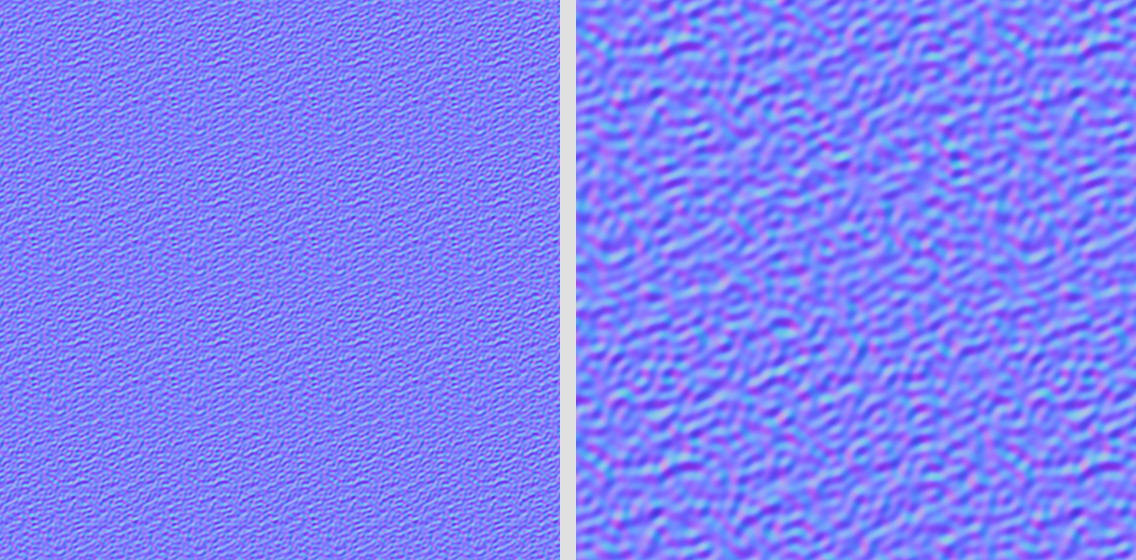
Left: the whole. Right: its middle third, enlarged.
Reproduce this texture map procedurally as a Shadertoy shader.

```glsl
// Tangent-space normal map of a fine, crinkled plaster surface that tiles.

const float TAU = 6.2831853;
const int WAVES = 160;

float hash(float n) {
    return fract(sin(n * 12.9898 + 4.137) * 4375.853);
}

// Wave direction: spread over a half turn, crowded around the main angle.
vec2 waveDirection(float share, float mainAngle, float crowding) {
    float s = share - 0.5;
    float angle = mainAngle + 0.5 * (TAU * s - crowding * sin(TAU * s));
    return vec2(cos(angle), sin(angle));
}

// Bell-shaped choice between two frequencies.
float waveFrequency(float id, float minFreq, float maxFreq) {
    float bell = 0.5 * (hash(id + 1.0) + hash(id + 503.0));
    return mix(minFreq, maxFreq, bell);
}

// Slope of a sum of random waves; whole-number frequencies make it wrap.
vec2 surfaceSlope(vec2 p, float minFreq, float maxFreq, float steepness) {
    vec2 slope = vec2(0.0);
    for (int i = 0; i < WAVES; i++) {
        float id = float(i);
        vec2 dir = waveDirection((id + 0.5) / float(WAVES), 1.98, 0.68);
        vec2 wave = round(dir * waveFrequency(id, minFreq, maxFreq));
        float phase = hash(id + 211.0);
        slope += dir * cos(TAU * (dot(wave, p) + phase));
    }
    return slope * steepness * sqrt(2.0 / float(WAVES));
}

// Packs a unit normal into the 0..1 colour range, green pointing down.
vec3 encodeNormal(vec2 slope) {
    return normalize(vec3(-slope.x, slope.y, 1.0)) * 0.5 + 0.5;
}

void mainImage(out vec4 fragColor, in vec2 fragCoord) {
    vec2 uv = fragCoord / iResolution.xy;

    // Four whole repeats of the plaster patch in each direction
    vec2 patchPos = fract(uv * 4.0);
    vec2 slope = surfaceSlope(patchPos, 7.0, 38.0, 0.31);

    fragColor = vec4(encodeNormal(slope), 1.0);
}
```
